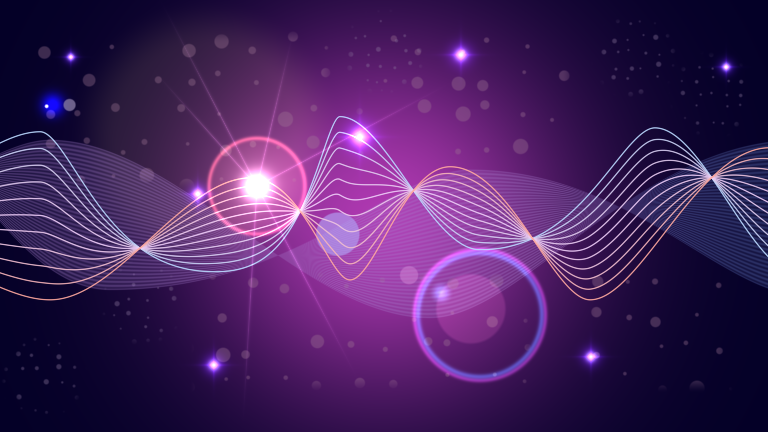
Give the GLSL for this background, as a Shadertoy shader.

```glsl
// Violet backdrop: radial glow with bokeh dots, a translucent threaded ribbon,
// a woven bundle of wave lines, a lens flare and cross sparkles.
// Waves are chains of biased smooth steps; lengths are in canvas heights.

const vec3 NAVY = vec3(.012, 0, .15);
const vec3 MAGENTA = vec3(.68, .22, .69);
const vec3 ICE = vec3(.73, .85, 1);
const vec3 CORAL = vec3(1, .66, .62);
const vec3 PEARL = vec3(.93, .8, .97);

float hash(vec2 p) {
    return fract(sin(dot(p, vec2(127.1, 311.7))) * 43758.5453);
}

float disc(vec2 p, float radius, float soft) {
    return 1. - smoothstep(radius - soft, radius + soft, length(p));
}

float ring(vec2 p, float radius, float width) {
    float d = (length(p) - radius) / width;
    return exp(-d * d);
}

// Smooth step of height h from x = a to x = b; bias shifts its midpoint
float rise(float x, float a, float b, float h, float bias) {
    float u = clamp((x - a) / (b - a), 0., 1.);
    return h * smoothstep(0., 1., u / (u + (1. - u) * bias));
}

// Outer curves of the line bundle: ice side, coral side
vec2 bundle(float x) {
    float ice = .595 + rise(x, -.185, .093, .1, 1.) + rise(x, .093, .498, -.324, .47)
        + rise(x, .498, .787, .359, 2.87) + rise(x, .787, 1.111, -.308, .95)
        + rise(x, 1.111, 1.516, .282, 1.87) + rise(x, 1.516, 1.852, -.34, 1.);
    float coral = .394 + rise(x, -.185, .116, -.088, 1.) + rise(x, .116, .579, .282, 1.)
        + rise(x, .579, .81, -.236, 1.63) + rise(x, .81, 1.042, .262, .73)
        + rise(x, 1.042, 1.366, -.308, 1.29) + rise(x, 1.366, 1.782, .352, .83);
    return vec2(ice, coral);
}

// The two crossing edges of the ribbon
vec2 ribbonEdges(float x) {
    return vec2(.583 + rise(x, -.185, .116, .093, 1.) + rise(x, .116, .995, -.412, 1.)
        + rise(x, .995, 1.852, .412, .75),
        .653 + rise(x, -.185, .255, -.324, .7) + rise(x, .255, 1.088, .278, 1.6)
        + rise(x, 1.088, 1.852, -.289, 1.46));
}

// Jittered dots, one per grid cell
float dots(vec2 p, float cell, float small, float large, float px) {
    vec2 id = floor(p / cell);
    vec2 centre = (id + .25 + .5 * vec2(hash(id), hash(id + 17.))) * cell;
    float radius = mix(small, large, pow(hash(id + 31.), 1.5));
    return step(hash(id + 53.), .8) * disc(p - centre, radius, px);
}

float box(vec2 p, float left, float low, float right, float high) {
    vec2 d = abs(p - .5 * vec2(left + right, low + high)) - .5 * vec2(right - left, high - low);
    return 1. - smoothstep(-.02, .02, max(d.x, d.y));
}

vec3 sparkle(vec2 p, float size) {
    vec2 d = abs(p) / size;
    float r = dot(d, d);
    float arms = exp(-d.x * 12. - d.y * 2.6) + exp(-d.y * 12. - d.x * 2.6);
    return vec3(.42, .12, .95) * (arms + .5 * exp(-r * 3.)) + .75 * exp(-r * 14.);
}

void mainImage(out vec4 fragColor, in vec2 fragCoord) {
    float px = 1. / iResolution.y;
    vec2 p = fragCoord * px;

    // Backdrop glows
    vec2 g = p - vec2(.89, .49);
    vec3 col = mix(NAVY, MAGENTA, exp(-dot(g, g) / .19));
    col += vec3(.09, .085, .03) * disc(p - vec2(.475, .69), .26, .06);

    // Bokeh in bands, small dots in clusters
    float bands = max(max(box(p, .07, .58, .76, .92), box(p, .83, .63, 1.32, .94)),
        max(box(p, .46, .11, 1.22, .36), box(p, 1.36, .11, 1.68, .39)));
    col = mix(col, vec3(.62, .46, .58), .36 * bands * dots(p, .078, .004, .018, px));
    vec2 clusters[5] = vec2[5](vec2(.89, .88), vec2(1.47, .87), vec2(1.65, .78), vec2(.1, .13), vec2(.33, .3));
    float near = 0.;
    for (int i = 0; i < 5; i++) near = max(near, disc(p - clusters[i], .085, .02));
    col = mix(col, vec3(.55, .47, .62), .38 * near * dots(p, .032, .002, .006, px));

    // Threaded ribbon
    vec2 e = ribbonEdges(p.x);
    float span = abs(e.x - e.y) + .0001;
    float offset = p.y - .5 * (e.x + e.y);
    float inside = smoothstep(-px, px, .5 * span - abs(offset));
    float thread = .5 * cos(213.6 * offset / span) * clamp(span / (34. * px) - .7, 0., 1.);
    vec3 tint = mix(vec3(.66, .5, .82), vec3(.38, .46, .75), smoothstep(1.3, 1.55, p.x));
    col = mix(col, tint, inside * (.28 + .23 * thread));

    // Lens discs and rings
    vec2 r = p - vec2(1.111, .271);
    col += vec3(.12, .24, .42) * ring(r, .143, .006) + vec3(.3, .1, .3) * ring(r, .152, .005);
    col += vec3(.12, .06, .08) * disc(p - vec2(1.09, .285), .08, .004);
    col += vec3(.25, .45, .65) * disc(p - vec2(1.021, .322), .012, .018);
    col = mix(col, vec3(.7, .66, .98), .6 * disc(p - vec2(.782, .458), .05, px));
    col = mix(col, vec3(.85, .55, .85), .45 * disc(p - vec2(.947, .363), .021, px));

    // Woven lines, thinned by slope for even width
    vec2 c = bundle(p.x), slope = (bundle(p.x + .002) - c) / .002;
    for (int i = 0; i < 11; i++) {
        float k = float(i) / 10.;
        float d = abs(p.y - mix(c.x, c.y, k)) / length(vec2(1, mix(slope.x, slope.y, k)));
        vec3 shade = mix(PEARL, mix(ICE, CORAL, k), abs(2. * k - 1.));
        col = mix(col, shade, .9 - .9 * smoothstep(.0015 - .6 * px, .0015 + .6 * px, d));
    }

    // Flare: halo, ring and thin rays as (angle, length)
    vec2 s = p - vec2(.595, .569);
    float dist = length(s);
    col += vec3(.5, .2, .2) * ring(s, .111, .005) + vec3(.11, .05, .05) * disc(s, .108, .006);
    col += vec3(1, .88, .9) * (1.3 * exp(-dist * dist / .0009) + .4 * exp(-dist / .045));
    vec2 rays[6] = vec2[6](vec2(2.05, .5), vec2(-1.63, .57), vec2(1.34, .38), vec2(2.3, .37), vec2(.49, .52), vec2(-1.09, .52));
    for (int i = 0; i < 6; i++) {
        vec2 dir = vec2(cos(rays[i].x), sin(rays[i].x));
        float along = dot(s, dir), across = abs(s.x * dir.y - s.y * dir.x);
        float fade = smoothstep(0., .03, along) * (1. - smoothstep(.3, 1., along / rays[i].y));
        col += vec3(.2, .13, .19) * fade * exp(-across / .0022);
    }

    // Blue spot, then sparkles as (x, y, size)
    vec2 b = p - vec2(.122, .757);
    col += vec3(.05, .03, 1) * exp(-dot(b, b) / .0006) + disc(b + vec2(.014, .003), .004, px);
    col = mix(col, vec3(.55, .5, .66), .75 * disc(b - vec2(.039, 0), .014, px));
    vec3 stars[7] = vec3[7](vec3(1.067, .873, .045), vec3(.833, .683, .06), vec3(.458, .551, .038),
        vec3(.495, .155, .04), vec3(1.368, .174, .038), vec3(1.681, .845, .03), vec3(.164, .868, .026));
    for (int i = 0; i < 7; i++) col += sparkle(p - stars[i].xy, stars[i].z);

    fragColor = vec4(clamp(col, 0., 1.), 1);
}
```
